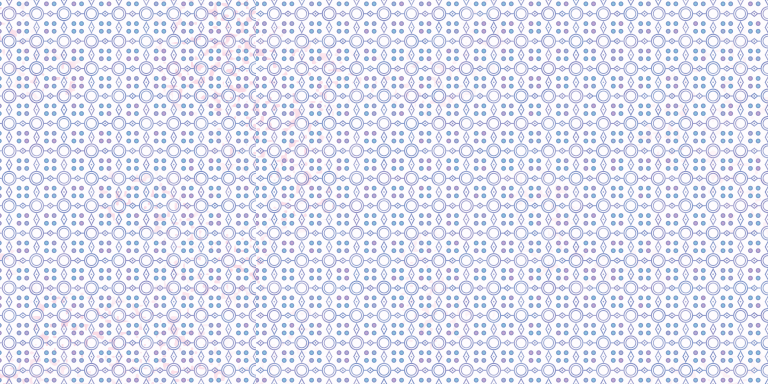
Write a Shadertoy shader that draws this pattern.

```glsl
// Lattice of double rings, linked diamonds and four-dot clusters in blue ink with pink flecks.

const float ROWS = 14.0;           // cells down the canvas
const float SEAM = 1.0 / 3.0;      // seam position across the canvas
const float SEAM_SHIFT = 1.0 / 3.0; // sideways slip left of the seam, in cells
const vec3 PAPER = vec3(0.995, 0.99, 0.995);
const vec3 INK_BLUE = vec3(0.40, 0.52, 0.76);
const vec3 INK_VIOLET = vec3(0.52, 0.50, 0.74);
const vec3 DOT_TEAL = vec3(0.55, 0.76, 0.87);
const vec3 DOT_MAUVE = vec3(0.76, 0.66, 0.82);
const vec3 FLECK_PINK = vec3(0.98, 0.83, 0.88);

float hash(vec2 p) {
    vec3 h = fract(vec3(p.xyx) * 0.1031);
    h += dot(h, h.yzx + 33.33);
    return fract((h.x + h.y) * h.z);
}

float noise(vec2 p) {
    vec2 i = floor(p), f = fract(p);
    f = f * f * (3.0 - 2.0 * f);
    float low = mix(hash(i), hash(i + vec2(1, 0)), f.x);
    float high = mix(hash(i + vec2(0, 1)), hash(i + vec2(1, 1)), f.x);
    return mix(low, high, f.y);
}

float fill(float d, float blur) {
    return 1.0 - smoothstep(-blur, blur, d);
}

float stroke(float d, float halfWidth, float blur) {
    return fill(abs(d) - halfWidth, blur);
}

float diamond(vec2 p, vec2 radii) {
    return (dot(abs(p), 1.0 / radii) - 1.0) * radii.x * radii.y / length(radii);
}

float box(vec2 p, vec2 halfSize) {
    vec2 d = abs(p) - halfSize;
    return length(max(d, 0.0)) + min(max(d.x, d.y), 0.0);
}

// Line work of one cell, with the ring at its centre
float latticeInk(vec2 q, float blur) {
    float r = length(q);
    vec2 a = abs(q);
    float ink = stroke(r - 0.25, 0.018, blur);
    ink = max(ink, 0.9 * stroke(r - 0.18, 0.016, blur));

    // Small diamonds along the rows, tall ones down the columns
    vec2 h = vec2(a.x - 0.5, q.y);
    vec2 v = vec2(q.x, a.y - 0.5);
    ink = max(ink, stroke(diamond(h, vec2(0.12, 0.095)), 0.018, blur));
    ink = max(ink, stroke(diamond(v, vec2(0.10, 0.19)), 0.016, blur));
    ink = max(ink, fill(length(h) - 0.025, blur));
    ink = max(ink, 0.8 * fill(length(v) - 0.025, blur));

    // Links from the rings to the diamonds
    ink = max(ink, fill(box(a - vec2(0.32, 0.0), vec2(0.07, 0.016)), blur));
    return max(ink, 0.8 * fill(box(a - vec2(0.0, 0.28), vec2(0.014, 0.04)), blur));
}

// Sparse pink specks gathered in loose patches, denser on the left
float flecks(vec2 p, float across) {
    float patches = smoothstep(0.35, 0.75, noise(p * 0.45 + 7.0));
    float specks = smoothstep(0.66, 0.85, noise(p * 7.0));
    return specks * patches * mix(0.8, 0.3, smoothstep(0.3, 0.65, across));
}

void mainImage(out vec4 fragColor, in vec2 fragCoord) {
    vec2 uv = fragCoord / iResolution.xy;
    vec2 p = fragCoord * ROWS / iResolution.y;
    float blur = 0.75 * ROWS / iResolution.y;

    // Cells centred on the rings, displaced on the left of the seam
    vec2 grid = p + vec2(0.5, 0.0);
    grid.x -= uv.x < SEAM ? SEAM_SHIFT : 0.0;
    vec2 q = fract(grid) - 0.5;

    vec3 color = mix(PAPER, FLECK_PINK, flecks(p, uv.x));

    // Four outlined dots around each cell corner, tinted one by one
    vec2 corner = 0.5 - abs(q);
    float dotDistance = length(corner - 0.14) - 0.078;
    float tint = hash(floor(grid * 2.0) + 3.0);
    vec3 dotColor = mix(DOT_TEAL, DOT_MAUVE, smoothstep(0.45, 0.9, tint));
    color = mix(color, dotColor, fill(dotDistance, blur));
    float rim = stroke(dotDistance + 0.012, 0.018, blur);
    color = mix(color, mix(INK_BLUE, INK_VIOLET, tint), 0.75 * rim);

    // Blue lines with uneven printing
    float wear = mix(0.72, 1.0, noise(p * 3.0 + 19.0));
    vec3 ink = mix(INK_BLUE, INK_VIOLET, noise(p * 1.7));
    color = mix(color, ink, latticeInk(q, blur) * wear);

    fragColor = vec4(color, 1.0);
}
```
